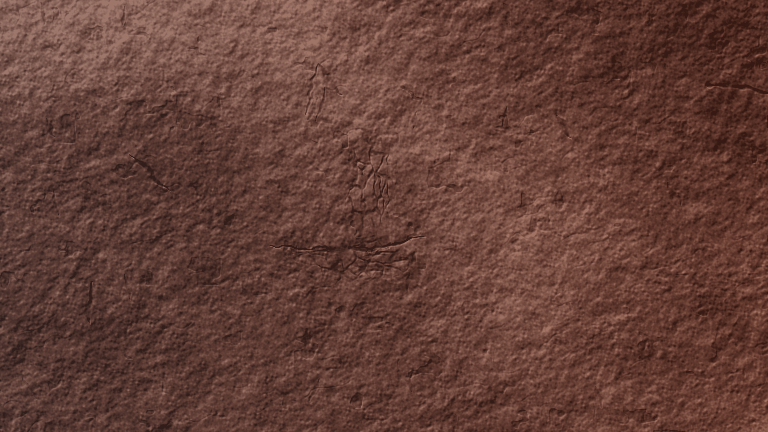
Write a Shadertoy shader that draws this texture.

```glsl
// Weathered red-brown leathery rock with fine grain, pits and cracks under raking light

const vec3 SHADOW_BROWN = vec3(0.200, 0.110, 0.093);
const vec3 RUST_BROWN   = vec3(0.397, 0.249, 0.213);
const vec3 DUSTY_PINK   = vec3(0.605, 0.440, 0.388);
const vec2 LIGHT_DIR = vec2(-0.55, 0.835);
const float RELIEF_STEP = 0.0035;
const mat2 TURN = mat2(0.8, 0.6, -0.6, 0.8);

float hash(vec2 p) {
    vec3 q = fract(p.xyx * 0.1031);
    q += dot(q, q.yzx + 33.33);
    return fract((q.x + q.y) * q.z);
}

vec2 hash2(vec2 p) {
    return vec2(hash(p), hash(p + 71.7));
}

float noise(vec2 p) {
    vec2 i = floor(p), f = fract(p);
    f = f * f * f * (f * (f * 6.0 - 15.0) + 10.0);
    return mix(mix(hash(i), hash(i + vec2(1, 0)), f.x),
               mix(hash(i + vec2(0, 1)), hash(i + vec2(1, 1)), f.x), f.y);
}

vec2 noise2(vec2 p) {
    return vec2(noise(p), noise(p + 37.3)) - 0.5;
}

// Rotated octaves, from faint lumps down to crisp grain
float roughness(vec2 p, float frequency) {
    float sum = 0.0;
    for (int i = 0; i < 4; i++) {
        p = TURN * p;
        sum += noise(p * frequency + float(i) * 17.0) * (0.32 + 0.13 * float(i)) / frequency;
        frequency *= 2.0;
    }
    return sum;
}

// Soft elliptical spot
float glow(vec2 p, vec2 centre, vec2 radius) {
    vec2 d = (p - centre) / radius;
    return exp(-dot(d, d));
}

// Tapered groove from a to b
float crack(vec2 p, vec2 a, vec2 b, float width) {
    vec2 ab = b - a;
    float s = clamp(dot(p - a, ab) / dot(ab, ab), 0.0, 1.0);
    float taper = width * (0.25 + 3.0 * s * (1.0 - s));
    return 1.0 - smoothstep(0.15 * taper, taper, length(p - a - s * ab));
}

// Grooves between irregular cells
float crackNet(vec2 p) {
    vec2 id = floor(p);
    float nearest = 8.0, second = 8.0;
    for (int y = -1; y <= 1; y++)
    for (int x = -1; x <= 1; x++) {
        vec2 cell = id + vec2(x, y);
        float d = length(cell + hash2(cell) - p);
        second = min(second, max(nearest, d));
        nearest = min(nearest, d);
    }
    return 1.0 - smoothstep(0.03, 0.30, second - nearest);
}

// One short steep gash in some cells of a coarse grid
float scatteredGashes(vec2 p, float size) {
    vec2 id = floor(p / size);
    vec2 centre = (id + 0.35 + 0.3 * hash2(id)) * size;
    vec2 arm = vec2(hash(id + 9.1) - 0.5, -1.0) * size * mix(0.06, 0.14, hash(id + 4.7));
    return step(0.5, hash(id + 23.0)) * crack(p, centre - arm, centre + arm, 0.007);
}

float allCracks(vec2 p) {
    vec2 w = p + 0.026 * noise2(p * 15.0) + 0.009 * noise2(p * 65.0);
    float c = 0.55 * scatteredGashes(w, 0.21);
    // Long level split in overlapping strands
    c = max(c, crack(w, vec2(0.63, 0.428), vec2(0.86, 0.425), 0.006));
    c = max(c, crack(w, vec2(0.74, 0.418), vec2(0.98, 0.447), 0.006));
    c = max(c, 0.8 * crack(w, vec2(0.69, 0.412), vec2(0.90, 0.432), 0.005));
    // Peaked tear
    c = max(c, crack(w, vec2(0.742, 0.850), vec2(0.800, 0.770), 0.009));
    c = max(c, 0.8 * crack(w, vec2(0.742, 0.850), vec2(0.710, 0.730), 0.006));
    c = max(c, 0.6 * crack(w, vec2(0.765, 0.790), vec2(0.735, 0.720), 0.005));
    // Outlying gashes
    c = max(c, crack(w, vec2(0.300, 0.640), vec2(0.390, 0.565), 0.007));
    c = max(c, crack(w, vec2(0.200, 0.360), vec2(0.215, 0.250), 0.010));
    c = max(c, crack(w, vec2(1.285, 0.745), vec2(1.325, 0.690), 0.009));
    c = max(c, crack(w, vec2(1.640, 0.800), vec2(1.800, 0.790), 0.008));
    // Wrinkled patches
    float upright = glow(p, vec2(0.855, 0.585), vec2(0.056, 0.105));
    float level = glow(p, vec2(0.820, 0.400), vec2(0.150, 0.048));
    c = max(c, smoothstep(0.12, 0.6, upright) * 0.9 * crackNet(w * vec2(48.0, 25.0)));
    c = max(c, smoothstep(0.15, 0.7, level) * 0.75 * crackNet(w * vec2(30.0, 42.0)));
    return c * smoothstep(0.0, 0.5, noise(TURN * p * 38.0) + 0.12);
}

float pits(vec2 p) {
    return smoothstep(0.78, 0.93, noise(p * vec2(24.0, 28.0) + 5.0 + noise2(p * 60.0)));
}

// Sparse, broken hairline folds
float wrinkles(vec2 p) {
    vec2 q = mat2(0.94, -0.34, 0.34, 0.94) * (p + 0.02 * noise2(p * 30.0) + 0.006 * noise2(p * 80.0));
    float line = 1.0 - smoothstep(0.0, 0.12, abs(noise(q * vec2(18.0, 28.0)) - 0.5));
    return line * smoothstep(0.42, 0.68, noise(TURN * p * 16.0 + 3.0));
}

float height(vec2 p) {
    vec2 q = p + 0.012 * noise2(p * 9.0);
    return roughness(q, 19.0) - 0.0015 * wrinkles(p) - 0.003 * pits(p) - 0.0045 * allCracks(p);
}

// Broad light and shade across the slab
float illumination(vec2 p) {
    float along = clamp(dot(p - vec2(0.75, 0.95), vec2(0.8, -0.9)) / 1.45, 0.0, 0.6);
    vec2 band = p - vec2(0.75, 0.95) - along * vec2(0.8, -0.9);
    float t = 0.47 + 0.22 * exp(-dot(band, band) / 0.055);
    t += 0.38 * glow(p, vec2(0.18, 1.02), vec2(0.50, 0.26));
    t -= 0.29 * glow(p, vec2(1.72, 1.00), vec2(0.50, 0.38));
    t -= 0.14 * glow(p, vec2(0.15, 0.02), vec2(0.60, 0.45));
    t -= 0.09 * glow(p, vec2(0.52, 0.45), vec2(0.30, 0.18));
    return t + 0.15 * (noise(p * 4.5 + 2.0) - 0.5) + 0.11 * (noise(TURN * p * 13.0) - 0.5);
}

void mainImage(out vec4 fragColor, in vec2 fragCoord) {
    vec2 p = fragCoord / iResolution.y;
    float slope = (height(p) - height(p + RELIEF_STEP * LIGHT_DIR)) / RELIEF_STEP;
    float tone = illumination(p) + 0.31 * slope;
    tone += 0.26 * (noise(TURN * p * 250.0) - 0.5);
    tone -= 0.30 * allCracks(p) + 0.14 * pits(p) + 0.06 * wrinkles(p);
    tone = clamp(tone, 0.0, 1.05);

    vec3 color = tone < 0.5 ? mix(SHADOW_BROWN, RUST_BROWN, tone * 2.0)
                            : mix(RUST_BROWN, DUSTY_PINK, tone * 2.0 - 1.0);
    // Cooler on the left, warmer on the right
    color += (p.x - 0.8) * vec3(0.014, -0.012, -0.022);
    fragColor = vec4(color, 1.0);
}
```
